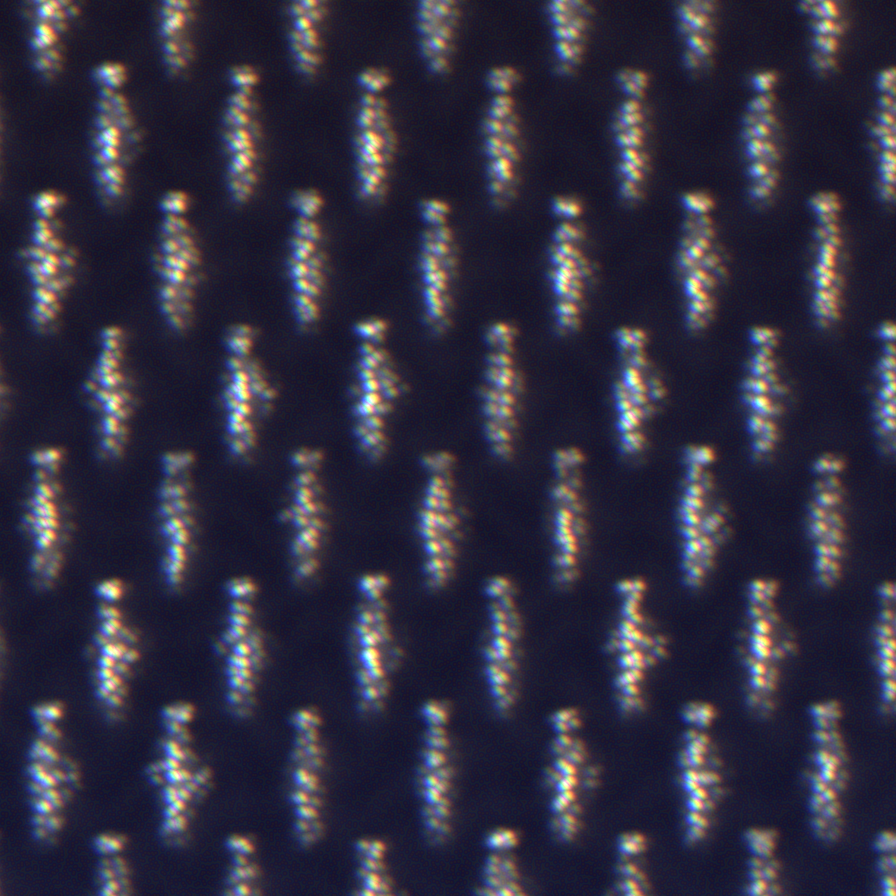
Give the GLSL for this texture, as a three.js fragment shader.

```glsl
varying vec2 vUv;

float hash(vec2 p) {
  vec3 q = fract(p.xyx * 0.1031);
  q += dot(q, q.yzx + 33.33);
  return fract((q.x + q.y) * q.z);
}

// Cellular noise: distance to the nearest jittered point
float cells(vec2 p) {
  vec2 base = floor(p);
  float nearest = 2.0;
  for (int j = -1; j <= 1; j++) {
    for (int i = -1; i <= 1; i++) {
      vec2 c = base + vec2(float(i), float(j));
      vec2 point = c + vec2(hash(c), hash(c + 41.7));
      nearest = min(nearest, distance(p, point));
    }
  }
  return nearest;
}

float blob(vec2 p, vec2 size) {
  p /= size;
  return exp(-dot(p, p));
}

// Brightness of one upright thread, in cell units around its centre
float stitch(vec2 p, vec2 id) {
  float a = hash(id + 3.1);
  float b = hash(id + 17.3);
  float c = hash(id + 29.9);
  p.x += 0.012 * sin(p.y * 9.0 + a * 6.28);
  float tip = 0.55 + 0.07 * (b - 0.5);
  float span = smoothstep(-0.65, -0.32, p.y) * (1.0 - smoothstep(tip - 0.07, tip + 0.04, p.y));

  // Body swells in the middle and narrows below its cap
  float waist = blob(vec2(0.0, p.y - tip + 0.19), vec2(1.0, 0.06));
  float width = 0.105 + 0.03 * blob(vec2(0.0, p.y + 0.02), vec2(1.0, 0.2)) - 0.025 * waist;
  float body = exp(-pow(abs(p.x) / width, 2.5)) * span;
  float halo = blob(p - vec2(0.03, -0.04), vec2(0.19, 0.48));

  // Slanted fibres catch the light
  float fibre = 1.0 - cells(vec2(p.x * 9.0, p.y * 11.0 + p.x * 5.0) + id * 23.0);
  float glint = smoothstep(0.35, 0.95, fibre);
  float core = blob(p - vec2(-0.015, -0.08 + 0.1 * (a - 0.5)), vec2(0.055, 0.3));
  float cap = blob(p - vec2(0.03 * (c - 0.5), tip - 0.09), vec2(0.085, 0.06));

  // Loose strands on either side
  float side = blob(p - vec2(-0.17, 0.02), vec2(0.07, 0.1)) * smoothstep(0.4, 1.0, a)
             + blob(p - vec2(0.18, -0.02), vec2(0.08, 0.13)) * smoothstep(0.3, 1.0, c);

  float light = body * (0.23 + 0.42 * glint - 0.1 * waist);
  light += core * span * (0.22 + 0.55 * glint);
  light += cap * (0.12 + 0.4 * b + 0.3 * glint);
  light += side * (0.08 + 0.4 * glint) + halo * 0.09;
  return light * (0.85 + 0.3 * c);
}

void main() {
  // Dark cloth, bluer toward the bottom
  vec3 color = mix(vec3(0.095, 0.095, 0.19), vec3(0.105, 0.09, 0.15), vUv.y);
  float mottled = sin(vUv.x * 43.0 + 2.0 * sin(vUv.y * 31.0)) * sin(vUv.y * 53.0 + sin(vUv.x * 67.0));
  color += 0.012 * mottled;

  // Staggered rows; neighbours overlap vertically
  vec2 grid = vec2(vUv.x * 6.89 - 0.36, vUv.y * 7.0 + 0.06);
  vec3 light = vec3(0.0);
  for (int k = -1; k <= 1; k++) {
    float row = floor(grid.y + 0.5) + float(k);
    float x = grid.x - 0.5 * mod(row + 1.0, 2.0);
    vec2 id = vec2(floor(x + 0.5), row);
    vec2 p = vec2(x, grid.y) - id;
    p.y += 0.04 * (hash(id + 7.7) - 0.5);

    // Lens fringing: red to the right, blue to the lower left
    vec3 fringe = vec3(stitch(p - vec2(0.022, 0.006), id),
                       stitch(p, id),
                       stitch(p + vec2(0.03, 0.018), id));
    float warmth = hash(id + 53.0) - 0.5;
    light += fringe * (1.0 + warmth * vec3(0.16, 0.0, -0.2));
  }
  color += light * vec3(0.7, 0.69, 0.58);

  // Fine coloured grain
  float grain = cells(vUv * 190.0);
  color += 0.022 * sin(grain * 9.0 + vec3(0.0, 1.6, 3.4));
  gl_FragColor = vec4(clamp(color, 0.0, 1.0), 1.0);
}
```
